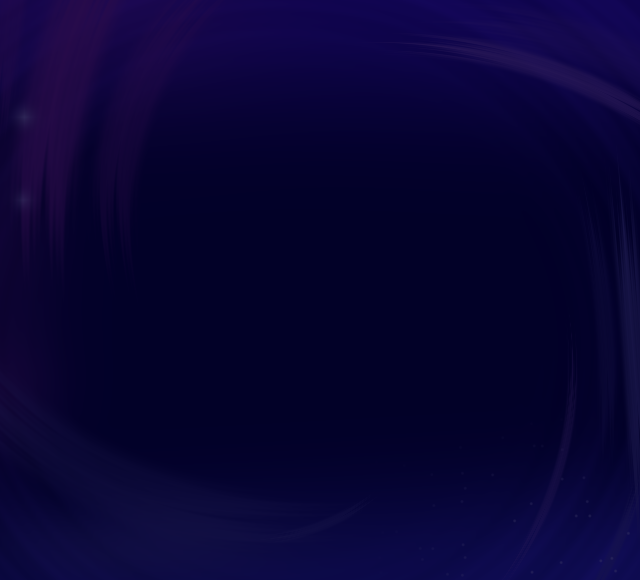
Reproduce this background procedurally as a Shadertoy shader.

```glsl
#define DEEP vec3(0.008, 0.002, 0.158)
#define TOP_GLOW vec3(0.062, 0.018, 0.315)
#define FLOOR_GLOW vec3(0.055, 0.045, 0.320)
#define PLUM vec3(0.165, 0.045, 0.290)
#define LILAC vec3(0.180, 0.110, 0.350)
#define MIST vec3(0.095, 0.085, 0.285)
#define SPARK vec3(0.220, 0.210, 0.390)
#define EYE vec2(0.53, 0.46)
#define RAGGED 0.16
#define DUST_CELLS 42.0

float hash(vec2 c) {
    return fract(sin(dot(c, vec2(127.1, 311.7))) * 4375.85);
}

// Layered sines across a stroke, from -1 to 1
float bristle(float s) {
    return 0.5 * sin(7.0 * s + 1.3) + 0.3 * sin(17.0 * s + 0.4) + 0.2 * sin(37.0 * s);
}

// Parabolic brush stroke from a to b with soft sides and ragged ends
float stroke(vec2 p, vec2 a, vec2 b, float bulge, float halfWidth) {
    vec2 dir = b - a;
    float len = length(dir);
    dir /= len;
    vec2 q = p - a;
    float t = dot(q, dir) / len;
    float s = (dot(q, vec2(-dir.y, dir.x)) - 4.0 * bulge * t * (1.0 - t)) / halfWidth;
    float hair = bristle(s + 0.15 * sin(4.0 * t));
    float tip = t + RAGGED * hair;
    float ends = smoothstep(0.0, 0.3, tip) * (1.0 - smoothstep(0.72, 1.0, tip));
    float sides = 1.0 - smoothstep(0.45, 1.2, abs(s));
    return ends * sides * (0.85 + 0.15 * hair);
}

float glow(vec2 p, vec2 centre, vec2 size) {
    vec2 q = (p - centre) / size;
    return exp(-dot(q, q));
}

// Small four-pointed glint
float glint(vec2 p, vec2 centre, float size) {
    vec2 q = abs(p - centre) / size;
    return exp(-dot(q, q)) * 0.6 + 0.4 * exp(-2.0 * (q.x + q.y) - 9.0 * q.x * q.y);
}

// Sparse cellular specks
float dust(vec2 p) {
    vec2 cell = floor(p * DUST_CELLS);
    vec2 spot = 0.25 + 0.5 * vec2(hash(cell), hash(cell + 19.0));
    float d = length(fract(p * DUST_CELLS) - spot);
    return step(0.86, hash(cell + 7.0)) * (1.0 - smoothstep(0.03, 0.16, d));
}

void mainImage(out vec4 fragColor, in vec2 fragCoord) {
    vec2 p = fragCoord / iResolution.y;
    float right = iResolution.x / iResolution.y;

    // Deep centre between the upper and lower glows
    vec3 col = DEEP;
    float top = smoothstep(0.60, 1.03, p.y + 0.05 * (p.x - 0.5));
    col = mix(col, TOP_GLOW, pow(top, 1.5));
    float ground = 1.0 - smoothstep(-0.05, 0.28, p.y - 0.05 * p.x);
    col = mix(col, FLOOR_GLOW, pow(ground, 1.4) * mix(0.55, 0.95, p.x / right));

    // Faint swirling streaks around the dark eye
    vec2 q = p - EYE;
    float radius = length(q * vec2(0.95, 1.0));
    float angle = atan(q.y, q.x);
    float swirl = bristle(radius * 7.0 + 0.5 * sin(angle + 0.6));
    float rim = smoothstep(0.36, 0.62, radius);
    col += vec3(0.012, 0.007, 0.028) * rim * (0.35 + swirl);

    // Plum haze and brush bands on the left
    col = mix(col, PLUM, 0.38 * glow(p, vec2(0.20, 1.03), vec2(0.25, 0.20)));
    col = mix(col, PLUM, 0.28 * glow(p, vec2(0.0, 0.58), vec2(0.10, 0.30)));
    col = mix(col, PLUM, 0.30 * glow(p, vec2(0.0, 0.33), vec2(0.09, 0.09)));
    col = mix(col, PLUM, 0.82 * stroke(p, vec2(0.225, 1.15), vec2(0.065, 0.55), -0.04, 0.060));
    col = mix(col, PLUM, 0.42 * stroke(p, vec2(0.39, 1.05), vec2(0.20, 0.54), -0.07, 0.042));
    col = mix(col, PLUM, 0.40 * stroke(p, vec2(0.04, 1.15), vec2(-0.01, 0.78), 0.0, 0.028));

    // Lilac sweep on the upper right
    col = mix(col, LILAC, 0.68 * stroke(p, vec2(0.69, 0.925), vec2(1.20, 0.74), 0.045, 0.021));
    col = mix(col, LILAC, 0.22 * stroke(p, vec2(0.78, 0.96), vec2(1.25, 0.78), 0.050, 0.040));

    // Pale strokes down the right edge
    col = mix(col, MIST, 0.90 * stroke(p, vec2(1.068, 0.68), vec2(1.108, 0.10), 0.006, 0.022));
    col = mix(col, MIST, 0.30 * stroke(p, vec2(1.01, 0.66), vec2(1.045, 0.22), 0.015, 0.016));
    col = mix(col, LILAC, 0.36 * stroke(p, vec2(0.985, 0.42), vec2(0.87, 0.0), 0.040, 0.009));
    col = mix(col, MIST, 0.50 * stroke(p, vec2(1.10, 0.17), vec2(1.01, -0.04), 0.01, 0.010));

    // Mist along the lower left
    col = mix(col, MIST, 0.40 * stroke(p, vec2(-0.10, 0.40), vec2(0.55, 0.09), -0.085, 0.060));
    col = mix(col, MIST, 0.45 * glow(p, vec2(0.26, 0.06), vec2(0.24, 0.07)));
    col = mix(col, MIST, 0.42 * stroke(p, vec2(0.46, 0.07), vec2(0.64, 0.14), -0.012, 0.009));

    // Glints and scattered dust
    col = mix(col, SPARK, 0.65 * glint(p, vec2(0.042, 0.798), 0.018));
    col = mix(col, SPARK, 0.50 * glint(p, vec2(0.040, 0.655), 0.016));
    float dusty = smoothstep(0.60, 0.95, p.x) * (1.0 - smoothstep(0.06, 0.32, p.y));
    col = mix(col, SPARK, 0.45 * dusty * dust(p));

    fragColor = vec4(clamp(col, 0.0, 1.0), 1.0);
}
```
